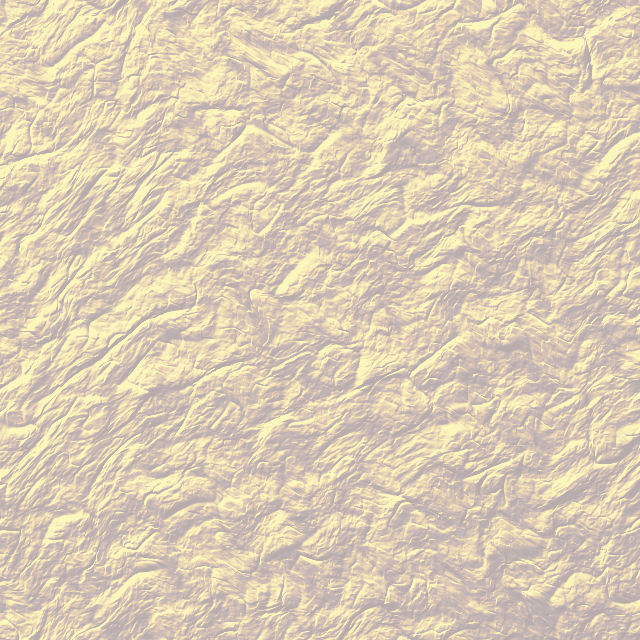
Give the GLSL for this texture, as a three.js fragment shader.

```glsl
// Crumpled pale gold foil, lit from the upper left.
// Octaves of cellular noise with tilted facets make folds and a rough grain;
// the slope towards the light and the shade in the creases pick a colour.

#define FOLD_FREQ 16.0      // coarsest folds across the canvas
#define FOLD_ANGLE 0.5      // main direction of the folds, radians
#define ANGLE_SPREAD 0.55   // how far single octaves turn from it
#define STRETCH 1.35        // length of a fold against its width
#define OCTAVES 5
#define LACUNARITY 1.9
#define ROUGHNESS 0.93      // slope kept from one octave to the next
#define FACET_SHARPNESS 9.0
#define SLOPE_GAIN 0.68
#define CREASE_DEPTH 0.95   // darkening along the main creases
#define FALLOFF 0.8         // dimming towards the lower right
#define CONTRAST 1.65

const float LIGHT_STEP = 0.001;    // distance between slope samples
const float CREASE_WIDTH = 0.12;
const float CREASE_MEAN = 0.35;    // average cover of the creases
const float FOLD_ROUNDING = 0.004;

varying vec2 vUv;

vec3 hash3(vec2 p) {
  vec3 q = fract(vec3(p.xyx) * vec3(0.1031, 0.1030, 0.0973));
  q += dot(q, q.yxz + 33.33);
  return fract((q.xxy + q.yzz) * q.zyx);
}

mat2 rotation(float a) {
  float c = cos(a), s = sin(a);
  return mat2(c, -s, s, c);
}

// Cellular noise: each cell is a tilted plane, blended with its neighbours.
float facetNoise(vec2 p) {
  vec2 cell = floor(p);
  float total = 0.0, weightSum = 0.0;
  for (int y = -1; y <= 1; y++) {
    for (int x = -1; x <= 1; x++) {
      vec2 id = cell + vec2(float(x), float(y));
      vec3 seed = hash3(id + 140.0);
      vec2 tilt = 2.0 * hash3(id + 371.0).xy - 1.0;
      vec2 d = p - id - 0.1 - 0.8 * seed.xy;
      float weight = exp(-FACET_SHARPNESS * dot(d, d));
      total += weight * (seed.z - 0.5 + dot(tilt, d));
      weightSum += weight;
    }
  }
  return total / weightSum;
}

// Layered sines bend the folds so that their direction wanders.
vec2 bend(vec2 p) {
  p += 0.030 * sin(p.yx * vec2(5.3, 6.1) + vec2(0.7, 2.4));
  p += 0.014 * sin(p.yx * vec2(17.0, 14.0) + vec2(4.1, 1.3));
  p += 0.006 * sin(p.yx * vec2(47.0, 53.0) + vec2(2.2, 5.0));
  return p;
}

// x: foil height, in units of the coarsest fold; y: shade of the creases
vec2 foil(vec2 uv) {
  vec2 p = bend(uv);
  vec2 result = vec2(0.0);
  float amplitude = 1.0, freq = FOLD_FREQ;
  for (int i = 0; i < OCTAVES; i++) {
    float octave = float(i);
    vec2 q = rotation(FOLD_ANGLE + ANGLE_SPREAD * sin(2.4 * octave)) * p;
    q *= freq * vec2(1.0 / STRETCH, 1.0);
    float n = facetNoise(q + octave * vec2(13.7, 5.9));
    // Coarse octaves fold over, fine ones stay as plain grain
    result.x += amplitude * (i < 3 ? sqrt(n * n + FOLD_ROUNDING) : n);
    if (i < 2) {
      float edge = n / CREASE_WIDTH;
      result.y += exp(-edge * edge) * (1.0 - 0.4 * octave);
    }
    // Each fold tugs at the finer ones and makes them jagged
    p += 0.15 * n / freq * vec2(1.0, -0.7);
    amplitude *= ROUGHNESS / LACUNARITY;
    freq *= LACUNARITY;
  }
  return result;
}

float ramp(float a, float b, float x) {
  return clamp((x - a) / (b - a), 0.0, 1.0);
}

// Stops are spaced by the area each colour should fill.
vec3 foilColor(float t) {
  vec3 deepShade = vec3(0.72, 0.67, 0.67);
  vec3 shade = vec3(0.76, 0.71, 0.71);
  vec3 dullTan = vec3(0.83, 0.75, 0.71);
  vec3 sand = vec3(0.88, 0.80, 0.71);
  vec3 gold = vec3(0.93, 0.85, 0.71);
  vec3 paleGold = vec3(0.96, 0.91, 0.72);
  vec3 glint = vec3(0.99, 0.97, 0.74);
  vec3 color = mix(deepShade, shade, ramp(0.0, 0.125, t));
  color = mix(color, dullTan, ramp(0.125, 0.35, t));
  color = mix(color, sand, ramp(0.35, 0.54, t));
  color = mix(color, gold, ramp(0.54, 0.705, t));
  color = mix(color, paleGold, ramp(0.705, 0.84, t));
  return mix(color, glint, ramp(0.84, 0.96, t));
}

void main() {
  vec2 offset = normalize(vec2(-0.5, 0.85)) * LIGHT_STEP;

  // Slope facing the light, and shade inside the creases
  vec2 nearSide = foil(vUv + offset);
  vec2 farSide = foil(vUv - offset);
  float slope = (farSide.x - nearSide.x) / (2.0 * LIGHT_STEP * FOLD_FREQ);
  float crease = 0.5 * (nearSide.y + farSide.y) - CREASE_MEAN;

  // Light, shaped by a soft curve into an even spread of tones
  float light = SLOPE_GAIN * slope - CREASE_DEPTH * crease;
  light += FALLOFF * dot(vUv - 0.5, vec2(-0.5, 0.8));
  float tone = 1.0 / (1.0 + exp(-CONTRAST * light));

  gl_FragColor = vec4(foilColor(tone), 1.0);
}
```
